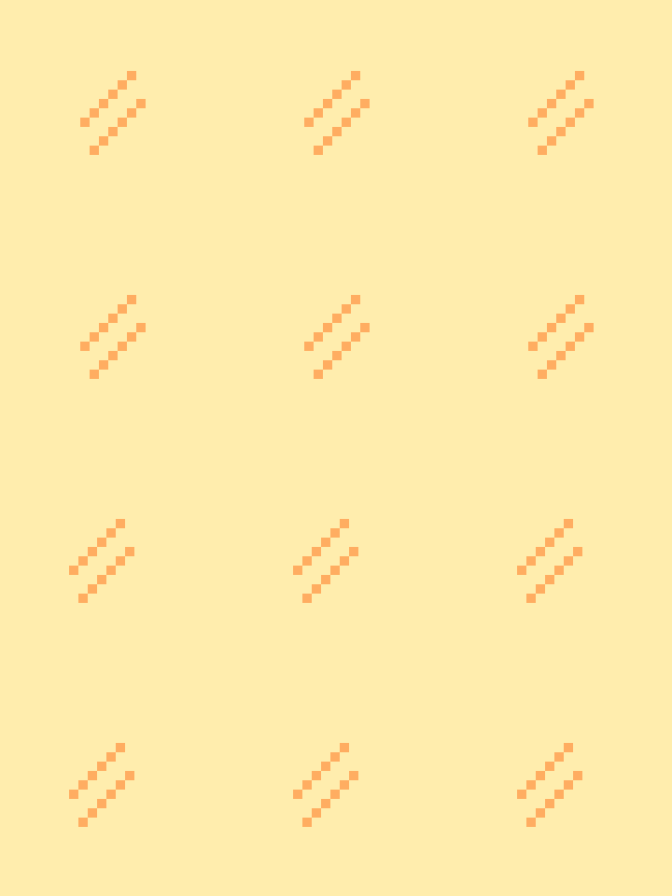
Reproduce this pattern procedurally as a Shadertoy shader.

```glsl
// Pairs of stepped diagonal dashes on a plain cream ground, 3 across and 4 down.
// Each tile is a 24 x 24 grid of cells; a dash is a staircase of square cells,
// and every two rows the motif moves sideways by a fraction of a cell.

const vec3 CREAM = vec3(1.00, 0.93, 0.68);
const vec3 ORANGE = vec3(1.00, 0.68, 0.38);
const float ROWS = 4.0;
const float CELLS = 24.0;   // cells along a tile side
const int STEPS = 6;        // squares in one dash

// Smooth coverage of a unit square whose lower left corner is at the given point
float unitSquare(vec2 p, vec2 corner, float pixel) {
    vec2 d = abs(p - corner - 0.5) - 0.5;
    vec2 cover = clamp(0.5 - d / pixel, 0.0, 1.0);
    return cover.x * cover.y;
}

// Staircase of squares rising to the right from its first corner
float steppedDash(vec2 p, vec2 start, float pixel) {
    float cover = 0.0;
    for (int i = 0; i < STEPS; i++) {
        cover += unitSquare(p, start + float(i), pixel);
    }
    return min(cover, 1.0);
}

// Two parallel dashes, the second lower and one cell to the right
float dashPair(vec2 p, vec2 start, float pixel) {
    return max(steppedDash(p, start, pixel),
               steppedDash(p, start + vec2(1.0, -3.0), pixel));
}

void mainImage(out vec4 fragColor, in vec2 fragCoord) {
    // Square tiles, measured in cells
    vec2 tiled = fragCoord / iResolution.y * ROWS;
    vec2 cell = fract(tiled) * CELLS;
    float pixel = ROWS * CELLS / iResolution.y;

    // Lower pair of rows sits left, upper pair sits right
    float upper = mod(floor(tiled.y / 2.0), 2.0);
    vec2 start = vec2(mix(7.4, 8.6, upper), 10.4);

    vec3 color = mix(CREAM, ORANGE, dashPair(cell, start, pixel));
    fragColor = vec4(color, 1.0);
}
```
